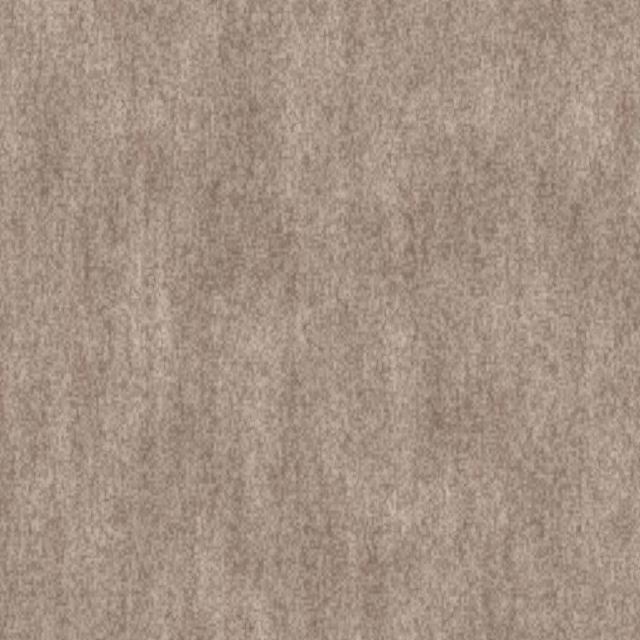
This texture is drawn by a WebGL 1 fragment shader. Its source:

```glsl
precision highp float;

uniform vec2 u_resolution;

#define PATCH_CONTRAST 0.135
#define STREAK_CONTRAST 0.040
#define GRAIN_CONTRAST 0.135
#define FIBRE_CONTRAST 0.070
#define CRACK_DEPTH 0.065
#define MAUVE_DEPTH 0.70

const vec3 BASE_TAUPE = vec3(0.652, 0.583, 0.526);
const vec3 LIGHT_TINT = vec3(0.97, 1.03, 0.99);
const vec3 MAUVE_SHIFT = vec3(-0.030, -0.056, -0.044);

float hash(vec2 cell) {
  vec3 q = fract(vec3(cell.xyx) * vec3(0.1031, 0.1030, 0.0973));
  q += dot(q, q.yzx + 33.33);
  return fract((q.x + q.y) * q.z);
}

// Smooth value noise, centred on zero
float noise(vec2 p) {
  vec2 cell = floor(p);
  vec2 f = fract(p);
  f = f * f * (3.0 - 2.0 * f);
  float low = mix(hash(cell), hash(cell + vec2(1.0, 0.0)), f.x);
  float high = mix(hash(cell + vec2(0.0, 1.0)), hash(cell + 1.0), f.x);
  return mix(low, high, f.y) - 0.5;
}

float fbm(vec2 p) {
  float sum = 0.0;
  float weight = 0.46;
  for (int i = 0; i < 5; i++) {
    sum += weight * noise(p);
    p = p * 2.03 + vec2(17.3, 41.7);
    weight *= 0.66;
  }
  return sum;
}

// Long, narrow vertical marks that fade in and out
float mauveStreaks(vec2 p) {
  float wide = smoothstep(0.12, 0.42, noise(p * vec2(42.0, 3.4) + 71.0));
  float thin = smoothstep(0.14, 0.38, noise(p * vec2(105.0, 5.0) + 133.0));
  float fade = smoothstep(-0.25, 0.30, noise(p * vec2(9.0, 6.0) + 29.0));
  return (0.6 * wide + 0.75 * thin) * fade;
}

// Short dark flecks along the zero contour of a noise field
float cracks(vec2 p) {
  float line = abs(noise(p * vec2(135.0, 80.0) + 211.0));
  float gaps = smoothstep(-0.02, 0.18, noise(p * vec2(85.0, 55.0) + 57.0));
  return (1.0 - smoothstep(0.02, 0.13, line)) * gaps;
}

void main() {
  vec2 p = gl_FragCoord.xy / min(u_resolution.x, u_resolution.y);

  // Slight sideways drift keeps the streaks from being ruled lines
  vec2 drifted = p + vec2(0.005 * noise(p * vec2(6.0, 9.0) + 5.0), 0.0);

  // Worn patches and vertical brushing
  float patches = fbm(drifted * vec2(13.0, 8.5) + 3.0);
  float streaks = noise(drifted * vec2(64.0, 5.0) + 19.0)
                + 0.9 * noise(drifted * vec2(140.0, 11.0) + 83.0);

  // Woven surface: fine specks and short upright fibres
  float grain = noise(p * vec2(256.0, 215.0) + 7.0)
              + 0.4 * noise(p * vec2(160.0, 125.0) + 91.0);
  float fibres = noise(p * vec2(235.0, 70.0) + 47.0);

  float tone = PATCH_CONTRAST * patches + STREAK_CONTRAST * streaks
             + GRAIN_CONTRAST * grain + FIBRE_CONTRAST * fibres;

  // Cracks gather where the pale coat is thick
  float paleCoat = smoothstep(-0.10, 0.18, patches);
  tone -= CRACK_DEPTH * cracks(drifted) * (0.3 + 0.7 * paleCoat);

  vec3 colour = BASE_TAUPE + tone * LIGHT_TINT;
  float mauve = mauveStreaks(drifted) * (1.0 - 0.5 * paleCoat);
  colour += MAUVE_DEPTH * MAUVE_SHIFT * mauve;

  gl_FragColor = vec4(clamp(colour, 0.0, 1.0), 1.0);
}
```
